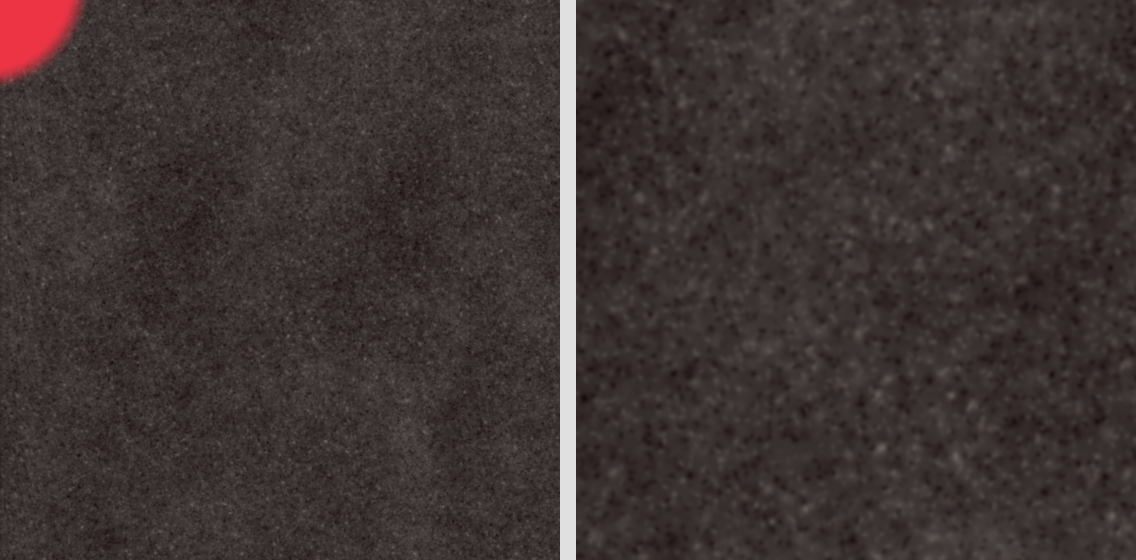
Left, the full canvas; right, a detail of the centre.
A Shadertoy shader for this texture:

```glsl
// Dark, speckled stone with dusky stains and a soft red disc in the upper left corner.

const vec3 STONE = vec3(0.230, 0.199, 0.192);
const vec3 TONE_TINT = vec3(0.95, 1.04, 1.01);
const vec3 FLECK_TINT = vec3(1.0, 0.97, 0.88);
const vec3 RED = vec3(0.925, 0.205, 0.270);

const vec2 DISC_CENTER = vec2(-0.033, 1.033);
const float DISC_RADIUS = 0.178;
const float DISC_BLUR = 0.021;

const float CLOUD_SCALE = 5.0;
const float CLOUD_STRENGTH = 0.027;
const float COARSE_SCALE = 105.0;
const float COARSE_STRENGTH = 0.052;
const float FINE_SCALE = 205.0;
const float FINE_STRENGTH = 0.068;
const float FLECK_SCALE = 92.0;
const float FLECK_STRENGTH = 0.13;
const float FLECK_SHARE = 0.10;
const float STAIN_STRENGTH = 0.034;

// Stains: center, radius, weight (negative is lighter)
const vec4 STAINS[6] = vec4[6](
    vec4(0.33, 0.66, 0.10, 0.9), vec4(0.70, 0.65, 0.09, 1.0),
    vec4(0.25, 0.40, 0.12, 0.8), vec4(0.64, 0.47, 0.08, 0.7),
    vec4(0.08, 0.68, 0.16, -0.4), vec4(0.52, 0.82, 0.15, -0.4));

vec3 hash3(vec2 cell, float seed) {
    vec3 p = fract(vec3(cell.xyx) * vec3(0.1031, 0.1030, 0.0973) + seed * 0.137);
    p += dot(p, p.yxz + 33.33);
    return fract((p.xxy + p.yzz) * p.zyx);
}

// Cellular grains: x sums light and dark spots, y holds sparse bright flecks
vec2 grains(vec2 p, float seed) {
    vec2 home = floor(p);
    vec2 result = vec2(0.0);
    for (int j = -1; j <= 1; j++) {
        for (int i = -1; i <= 1; i++) {
            vec2 cell = home + vec2(i, j);
            vec3 place = hash3(cell, seed);
            vec3 look = hash3(cell, seed + 3.7);
            vec2 d = p - cell - place.xy;
            float angle = 3.14159 * look.x;
            vec2 axis = vec2(cos(angle), sin(angle));
            float along = dot(d, axis);
            float across = dot(d, vec2(-axis.y, axis.x));
            float spot = exp(-4.5 * along * along - 8.0 * across * across);
            result.x += (2.0 * place.z - 1.0) * spot;
            float chosen = step(1.0 - FLECK_SHARE, look.y);
            result.y = max(result.y, chosen * (0.3 + 0.7 * look.z) * spot * spot);
        }
    }
    return result;
}

// Cloudy tone from broad to small cells
float clouds(vec2 p) {
    float sum = 0.0;
    float scale = CLOUD_SCALE;
    float strength = CLOUD_STRENGTH;
    for (int i = 0; i < 4; i++) {
        sum += strength * grains(p * scale, 11.0 + float(i)).x;
        scale *= 2.1;
        strength *= 0.9;
    }
    return sum;
}

float stains(vec2 p) {
    float sum = 0.0;
    for (int i = 0; i < 6; i++) {
        vec2 d = (p - STAINS[i].xy) / STAINS[i].z;
        sum += STAINS[i].w * exp(-dot(d, d));
    }
    return sum;
}

void mainImage(out vec4 fragColor, in vec2 fragCoord) {
    vec2 uv = fragCoord / iResolution.xy;

    // Bend the stains so their outlines are ragged
    vec2 bend = vec2(grains(uv * 13.0, 21.0).x, grains(uv * 13.0, 22.0).x);
    float tone = clouds(uv) - STAIN_STRENGTH * stains(uv + 0.07 * bend);

    // Mineral grains and flecks
    tone += COARSE_STRENGTH * grains(uv * COARSE_SCALE, 1.0).x;
    tone += FINE_STRENGTH * grains(uv * FINE_SCALE, 2.0).x;
    float fleck = FLECK_STRENGTH * grains(uv * FLECK_SCALE, 5.0).y;
    vec3 color = STONE + TONE_TINT * tone + FLECK_TINT * fleck;

    // Blurred disc
    float edge = length(uv - DISC_CENTER) - DISC_RADIUS;
    color = mix(color, RED, 1.0 - smoothstep(-DISC_BLUR, DISC_BLUR, edge));

    fragColor = vec4(clamp(color, 0.0, 1.0), 1.0);
}
```
